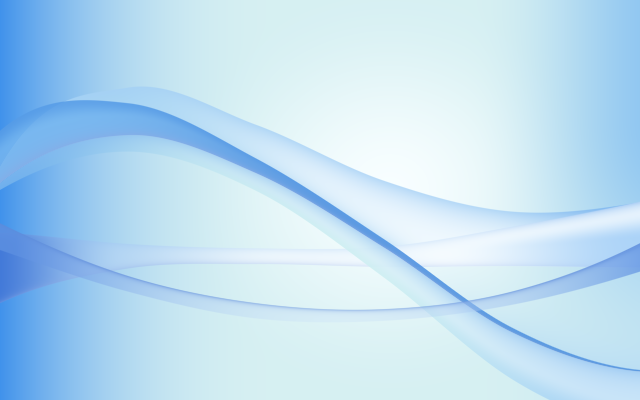
Give the GLSL for this background, as a WebGL 1 fragment shader.

```glsl
precision highp float;

uniform vec2 u_resolution;

// Cubic spline weight of a knot at distance d
vec4 knotWeight(vec4 d) {
  vec4 inner = (1.5 * d - 2.5) * d * d + 1.0;
  vec4 outer = ((2.5 - 0.5 * d) * d - 4.0) * d + 2.0;
  return mix(inner, outer, step(1.0, d)) * step(d, vec4(2.0));
}

// Height at x of a spline with eight evenly spaced knots, from x = -0.2 to 1.2
float curve(float x, vec4 a, vec4 b) {
  vec4 wa = knotWeight(abs(5.0 * x - vec4(-1.0, 0.0, 1.0, 2.0)));
  vec4 wb = knotWeight(abs(5.0 * x - vec4(3.0, 4.0, 5.0, 6.0)));
  return dot(a, wa) + dot(b, wb);
}

// Smooth coverage of the area between two heights
float band(float y, float top, float bottom) {
  float soft = 0.8 / u_resolution.y;
  return smoothstep(-soft, soft, top - y) * smoothstep(-soft, soft, y - bottom);
}

// Relative height inside a ribbon, 0 at the bottom and 1 at the top
float across(float y, float top, float bottom) {
  return clamp((y - bottom) / max(top - bottom, 0.001), 0.0, 1.0);
}

// Line of light or shade that fades away from an edge
float rim(float distanceToEdge, float width) {
  return exp(-max(distanceToEdge, 0.0) / width);
}

vec3 backdrop(vec2 p) {
  vec3 col = vec3(0.84, 0.94, 0.95);
  float glow = length((p - vec2(0.61, 0.52)) * vec2(1.5, 1.0));
  col = mix(col, vec3(0.97, 0.995, 1.0), 1.0 - smoothstep(0.0, 0.52, glow));
  float leftShade = pow(max(0.0, 1.0 - p.x / 0.45), 2.4);
  col = mix(col, vec3(0.25, 0.57, 0.92), leftShade);
  float rightShade = pow(smoothstep(0.72, 1.05, p.x), 1.3);
  rightShade *= mix(0.2, 0.75, smoothstep(0.1, 0.7, p.y));
  return mix(col, vec3(0.45, 0.71, 0.94), rightShade);
}

void main() {
  vec2 p = gl_FragCoord.xy / u_resolution;
  float x = p.x;
  float y = p.y;
  vec3 white = vec3(0.97, 0.99, 1.0);
  vec3 col = backdrop(p);

  // Ribbon edges
  float veilTop = curve(x, vec4(-0.34, 0.583, 0.781, 0.688), vec4(0.548, 0.471, 0.494, 0.575));
  float waveTop = curve(x, vec4(0.192, 0.673, 0.742, 0.604), vec4(0.402, 0.181, 0.075, 0.119));
  float waveLow = curve(x, vec4(0.138, 0.542, 0.662, 0.567), vec4(0.381, 0.169, 0.071, 0.115));
  float hemLow = curve(x, vec4(0.254, 0.525, 0.621, 0.523), vec4(0.306, 0.052, -0.094, -0.2));
  float beamTop = curve(x, vec4(0.427, 0.419, 0.39, 0.379), vec4(0.383, 0.433, 0.496, 0.573));
  float beamLow = curve(x, vec4(0.033, 0.242, 0.329, 0.34), vec4(0.333, 0.335, 0.331, 0.33));
  float sweepTop = curve(x, vec4(0.623, 0.442, 0.31, 0.242), vec4(0.227, 0.271, 0.392, 0.596));
  float sweepLow = curve(x, vec4(0.49, 0.375, 0.271, 0.204), vec4(0.198, 0.238, 0.321, 0.438));

  // Soft shade above the lower right of the wave
  float shade = rim(y - waveTop, 0.06) * smoothstep(0.6, 0.9, x) * step(waveTop, y);
  col = mix(col, vec3(0.7, 0.85, 0.96), 0.55 * shade);

  // Upper veil, blue along its top and white inside
  vec3 veil = mix(vec3(0.58, 0.81, 0.94), white, smoothstep(0.1, 0.52, x));
  veil = mix(veil, vec3(0.72, 0.86, 0.97), 0.6 * smoothstep(0.75, 1.0, x));
  vec3 veilRim = mix(vec3(0.64, 0.81, 0.96), vec3(0.42, 0.67, 0.93), smoothstep(0.75, 1.0, x));
  veil = mix(veil, veilRim, 0.9 * rim(veilTop - y, 0.045));
  veil = mix(veil, vec3(0.68, 0.84, 0.96), 0.6 * rim(y - waveTop, 0.03));
  col = mix(col, veil, 0.88 * band(y, veilTop, max(waveLow, beamLow)));

  // Level beam, deep blue at the left and white in the middle
  float t = across(y, beamTop, beamLow);
  vec3 beam = mix(vec3(0.24, 0.44, 0.83), vec3(0.68, 0.82, 0.95), smoothstep(-0.03, 0.19, x));
  beam = mix(beam, white, smoothstep(0.12, 0.45, x));
  float rightEnd = smoothstep(0.68, 1.0, x);
  beam = mix(beam, vec3(0.66, 0.82, 0.97), rightEnd * (1.0 - smoothstep(0.45, 0.85, t)));
  beam = mix(beam, vec3(0.55, 0.73, 0.94), (0.3 + 0.35 * rightEnd) * rim(beamTop - y, 0.012));
  beam = mix(beam, vec3(0.55, 0.66, 0.9), 0.5 * rim(y - beamLow, 0.008) * (1.0 - 0.6 * x));
  col = mix(col, beam, 0.85 * band(y, beamTop, beamLow));

  // Pale hem below the wave
  t = across(y, waveLow, hemLow);
  vec3 hem = mix(vec3(0.4, 0.67, 0.92), vec3(0.83, 0.95, 0.95), smoothstep(-0.06, 0.4, x));
  hem = mix(hem, vec3(0.66, 0.83, 0.96), smoothstep(0.55, 0.95, x));
  hem = mix(hem, white, 0.45 * smoothstep(0.0, 0.5, t) * smoothstep(0.2, 0.5, x));
  hem = mix(hem, vec3(0.52, 0.73, 0.94), 0.6 * rim(waveLow - y, 0.03));
  col = mix(col, hem, 0.9 * band(y, waveLow, hemLow));

  // Main blue wave, thinning to a line at the right
  t = across(y, waveTop, waveLow);
  vec3 wave = mix(vec3(0.45, 0.71, 0.94), vec3(0.3, 0.56, 0.87), smoothstep(0.1, 0.55, x));
  wave = mix(wave, vec3(0.29, 0.57, 0.89), 0.7 * smoothstep(0.55, 1.0, t));
  wave = mix(wave, vec3(0.52, 0.65, 0.89), 0.7 * rim(t, 0.2));
  col = mix(col, wave, 0.88 * band(y, waveTop, waveLow));

  // Sweeping ribbon, clear in the middle with a fine dark upper rim
  float ends = pow(abs(2.0 * x - 1.05), 1.6);
  vec3 sweep = mix(vec3(0.78, 0.87, 0.97), vec3(0.36, 0.56, 0.88), min(ends, 1.0));
  float sweepRim = rim(sweepTop - y, 0.006);
  sweep = mix(sweep, vec3(0.36, 0.54, 0.85), 0.75 * sweepRim);
  float opacity = clamp(0.3 + 0.5 * ends + 0.45 * sweepRim, 0.0, 0.88);
  col = mix(col, sweep, opacity * band(y, sweepTop, sweepLow));

  gl_FragColor = vec4(col, 1.0);
}
```
